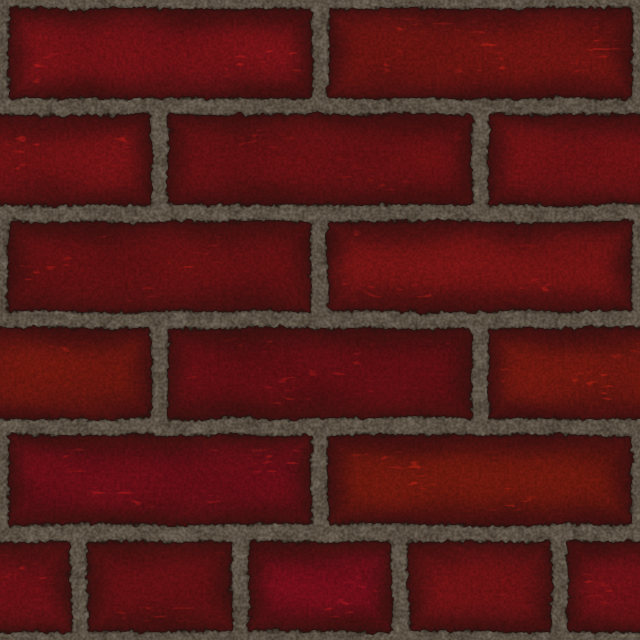
This texture is drawn by a WebGL 1 fragment shader. Its source:

```glsl
precision highp float;
// Draws a tiling wall of worn red bricks in rough grey mortar, with one course of headers.
uniform vec2 u_resolution;

const float ROWS = 6.0;
const float HALF_JOINT = 0.0128;
const float CORNER = 0.005;

const vec3 CRIMSON = vec3(0.40, 0.045, 0.095);
const vec3 RUST = vec3(0.42, 0.095, 0.050);
const vec3 BRICK_RIM = vec3(0.265, 0.062, 0.060);
const vec3 CREVICE = vec3(0.090, 0.055, 0.045);
const vec3 FLECK = vec3(0.17, 0.025, 0.015);
const vec3 MORTAR_DARK = vec3(0.23, 0.19, 0.15);
const vec3 MORTAR_LIGHT = vec3(0.46, 0.42, 0.365);

vec2 hash2(vec2 p) {
  vec3 q = fract(vec3(p.xyx) * vec3(0.1031, 0.1030, 0.0973));
  q += dot(q, q.yzx + 33.33);
  return fract((q.xx + q.yz) * q.zy);
}

float cornerDot(vec2 cell, vec2 offset, vec2 period, float seed) {
  float angle = 6.28318 * hash2(mod(cell, period) + seed).x;
  return dot(vec2(cos(angle), sin(angle)), offset);
}

// Gradient noise that wraps after period cells, about -0.7 to 0.7
float noise(vec2 uv, vec2 period, float seed) {
  vec2 p = uv * period;
  vec2 i = floor(p);
  vec2 f = p - i;
  vec2 w = f * f * f * (f * (f * 6.0 - 15.0) + 10.0);
  vec2 e = vec2(1.0, 0.0);
  float low = mix(cornerDot(i, f, period, seed),
                  cornerDot(i + e.xy, f - e.xy, period, seed), w.x);
  float high = mix(cornerDot(i + e.yx, f - e.yx, period, seed),
                   cornerDot(i + e.xx, f - e.xx, period, seed), w.x);
  return mix(low, high, w.y);
}

float roundedBox(vec2 p, vec2 halfSize, float radius) {
  vec2 q = abs(p) - halfSize + radius;
  return length(max(q, 0.0)) + min(max(q.x, q.y), 0.0) - radius;
}

// Signed distance to the brick in xy, column and row in zw
vec4 brickLayout(vec2 uv) {
  float row = floor(uv.y * ROWS);
  float wrappedRow = mod(row, ROWS);
  float columns = wrappedRow < 0.5 ? 4.0 : 2.0;
  float x = uv.x * columns + 0.5 * (1.0 - mod(wrappedRow, 2.0));
  vec2 size = 1.0 / vec2(columns, ROWS);
  vec2 local = (vec2(fract(x), fract(uv.y * ROWS)) - 0.5) * size;
  float d = roundedBox(local, 0.5 * size - HALF_JOINT, CORNER);
  return vec4(d, abs(local.y), mod(floor(x), columns), wrappedRow);
}

vec3 brickColor(vec2 uv, float depth, float midline, vec2 id) {
  vec2 tone = hash2(id * 7.0 + 19.0);
  vec3 tint = mix(CRIMSON, RUST, tone.x) * mix(0.86, 1.08, tone.y);
  float cloud = noise(uv, vec2(9.0, 18.0), 31.0);
  float core = smoothstep(-0.004, 0.052, depth + 0.014 * cloud);
  vec3 color = mix(BRICK_RIM, tint, core * (1.0 - 3.5 * midline));

  // Fine grain and thin horizontal scuffs
  float grain = noise(uv, vec2(230.0), 47.0) + 0.5 * noise(uv, vec2(110.0), 53.0);
  color *= 1.0 + 0.20 * grain + 0.10 * cloud;
  float scuff = smoothstep(0.20, 0.50, noise(uv, vec2(44.0, 150.0), 61.0));
  float patches = smoothstep(0.08, 0.35, noise(uv, vec2(10.0, 16.0), 71.0));
  color += FLECK * scuff * patches * smoothstep(0.008, 0.03, depth);

  // Soot along the broken rim
  color = mix(color, vec3(0.20, 0.07, 0.06), 0.55 * exp(-depth / 0.008));
  return mix(color, CREVICE, 0.85 * exp(-depth / 0.0018));
}

vec3 mortarColor(vec2 uv, float gap) {
  float grain = 0.55 * noise(uv, vec2(210.0), 83.0)
              + 0.40 * noise(uv, vec2(96.0), 97.0)
              + 0.30 * noise(uv, vec2(34.0), 101.0);
  vec3 color = mix(MORTAR_DARK, MORTAR_LIGHT, clamp(0.53 + 0.85 * grain, 0.0, 1.0));
  return color * mix(0.72, 1.0, smoothstep(0.0, 0.004, gap));
}

void main() {
  vec2 uv = gl_FragCoord.xy / u_resolution;

  // Uneven laying, then crumbled edges
  vec2 sway = vec2(noise(uv, vec2(13.0), 3.0), noise(uv, vec2(13.0), 11.0));
  vec4 brick = brickLayout(uv + 0.0055 * sway);
  float crumble = 0.0042 * noise(uv, vec2(66.0), 17.0)
                + 0.0042 * noise(uv, vec2(150.0), 23.0);
  float d = brick.x + crumble;

  float blur = 0.75 / min(u_resolution.x, u_resolution.y);
  vec3 face = brickColor(uv, max(-d, 0.0), brick.y, brick.zw);
  vec3 mortar = mortarColor(uv, max(d, 0.0));
  gl_FragColor = vec4(mix(face, mortar, smoothstep(-blur, blur, d)), 1.0);
}
```
